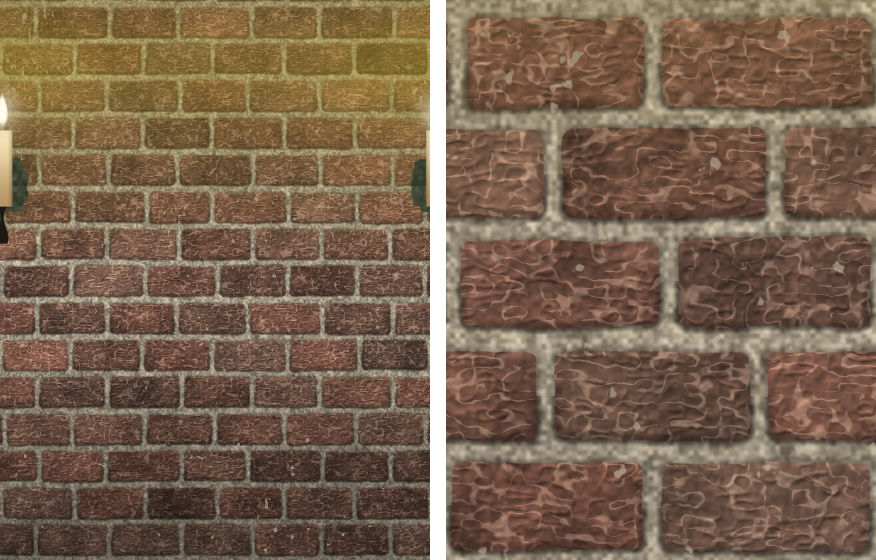
Left, the full canvas; right, a detail of the centre.
Reproduce this texture procedurally as a Shadertoy shader.

```glsl
float hash(vec2 p) {
    vec3 q = fract(p.xyx * vec3(.1031, .1030, .0973));
    q += dot(q, q.yzx + 33.33);
    return fract((q.x + q.y) * q.z);
}

float noise(vec2 p) {
    vec2 i = floor(p), f = fract(p);
    f = f * f * (3. - 2. * f);
    return mix(mix(hash(i), hash(i + vec2(1, 0)), f.x),
               mix(hash(i + vec2(0, 1)), hash(i + 1.), f.x), f.y);
}

float fbm(vec2 p) {
    float sum = 0., amp = .5;
    for (int i = 0; i < 4; i++) {
        sum += amp * noise(p);
        p = mat2(1.6, 1.2, -1.2, 1.6) * p + 7.3;
        amp *= .5;
    }
    return sum / .9375;
}

// Vertical joint of a course, in brick lengths
float joint(float i, float row) {
    return i + .09 * (hash(vec2(i + 40., row + 11.)) - .5);
}

// Rounded brick distance in xy, brick index in zw
vec4 brickwork(vec2 p) {
    const vec2 pitch = vec2(.127, .0661);
    p += .004 * (vec2(fbm(p * 38.), fbm(p * 38. + 50.)) - .5);
    p.y += .003 * (noise(vec2(p.x * 6., floor(p.y / pitch.y) * 3.)) - .5);
    float row = floor((p.y - .002) / pitch.y);
    float u = (p.x - .385) / pitch.x + .5 * mod(row + 1., 2.);
    float i = floor(u);
    if (u < joint(i, row)) i -= 1.;
    else if (u > joint(i + 1., row)) i += 1.;
    float a = joint(i, row), b = joint(i + 1., row);
    vec2 q = vec2((u - .5 * (a + b)) * pitch.x, p.y - .002 - (row + .5) * pitch.y);
    vec2 halfSize = vec2(.5 * (b - a) * pitch.x - .0055,
                         .0265 + .0015 * (hash(vec2(i, row) + 70.) - .5));
    vec2 e = abs(q) - halfSize + .006;
    float d = length(max(e, 0.)) + min(max(e.x, e.y), 0.) - .006;
    return vec4(d, q.y, i + 40., row);
}

// Creased surface of the fired clay
float creases(vec2 p) {
    p += .012 * vec2(fbm(p * 45.), fbm(p * 45. + 20.));
    float ridge = 1. - abs(2. * noise(p * vec2(105., 190.)) - 1.);
    return .55 * ridge * ridge + .6 * fbm(p * 150.);
}

void mainImage(out vec4 fragColor, in vec2 fragCoord) {
    vec2 uv = fragCoord / iResolution.xy;
    vec2 p = uv * vec2(.77, 1.);
    float px = 1. / iResolution.y;

    vec4 brick = brickwork(p);
    float d = brick.x;
    float tone = hash(brick.zw + 5.), hue = hash(brick.zw + 23.);
    float grain = noise(p * 330.), blotch = fbm(p * 30.);

    // Brick faces
    float relief = creases(p) - creases(p + vec2(-.0008, .0018));
    vec3 clay = mix(vec3(.36, .275, .23), vec3(.42, .285, .235), hue);
    clay *= .78 + .32 * tone + .6 * (blotch - .5) + .25 * (grain - .5);
    clay *= 1. + .65 * relief;
    clay += .16 * smoothstep(.62, .85, creases(p + 3.)) * vec3(1., .92, .82);
    float rim = smoothstep(-.006, -.001, d);
    clay *= 1. - rim * (.22 - .3 * smoothstep(-.01, .026, brick.y));

    // Mortar with grit, shaded beside the bricks
    vec3 mortar = vec3(.57, .53, .46) * (.72 + .55 * fbm(p * 130.));
    mortar += .25 * (grain - .5);
    mortar *= mix(brick.y < 0. ? .5 : .75, 1., smoothstep(0., .0042, d));
    vec3 col = mix(clay, mortar, smoothstep(-px, px, d));

    // Broad tone from the dim foot to the lit middle
    col *= mix(.78, 1.12, smoothstep(.02, .5, p.y)) * (.92 + .16 * fbm(p * 7.));

    // Flaked paint, mostly near the sides
    float sides = smoothstep(.1, .38, abs(p.x - .385));
    float patchy = smoothstep(.48, .65, fbm(p * 14. + 9.)) * sides * smoothstep(.5, .75, p.y);
    float flake = smoothstep(.66, .74, fbm(p * vec2(150., 75.))) * patchy;
    flake += .7 * smoothstep(.79, .84, fbm(p * 65. + 31.));
    col = mix(col, vec3(.76, .73, .64), min(flake, 1.) * .8);

    // Olive candlelight
    float glow = smoothstep(.48, .88, p.y) * (1. - .15 * smoothstep(.9, 1., p.y));
    glow *= .85 + .25 * sides;
    col = mix(col, vec3(.53, .45, .14), .46 * glow);
    col += vec3(.07, .06, .0) * glow * exp(-pow((p.y - .88) / .1, 2.));

    // Sconces cut by both sides of the canvas
    float x = min(abs(p.x - .004), abs(p.x - .781));
    vec2 leaf = (vec2(x, p.y) - vec2(.02, .67)) / vec2(.027, .047);
    float leafD = (length(leaf) - 1. + .5 * (fbm(p * 60.) - .5)) * .027;
    vec3 iron = mix(vec3(.09, .12, .09), vec3(.33, .38, .29), fbm(p * 110.));
    col = mix(col, iron, .9 * (1. - smoothstep(-.002, .002, leafD)));
    float stem = max(x - .007 - .004 * sin(p.y * 90.), abs(p.y - .6) - .035);
    col = mix(col, vec3(.11, .1, .07), 1. - smoothstep(-px, px, stem));

    // Wax, halo and flame
    float wax = max(x - .018, abs(p.y - .699) - .068);
    vec3 cream = mix(vec3(.72, .59, .4), vec3(.96, .88, .69), smoothstep(.63, .76, p.y));
    cream *= 1. - .2 * smoothstep(.009, .018, x);
    col = mix(col, cream, 1. - smoothstep(-px, px, wax));
    vec2 f = vec2(x, p.y - .803);
    float halo = exp(-dot(f / vec2(.028, .034), f / vec2(.028, .034)));
    col = mix(col, vec3(.9, .88, .8), .6 * halo);
    float flame = length(f / vec2(.009 - .12 * f.y, .026)) - 1.;
    col = mix(col, vec3(1., .99, .92), 1. - smoothstep(-.3, .25, flame));

    fragColor = vec4(clamp(col, 0., 1.), 1.);
}
```
